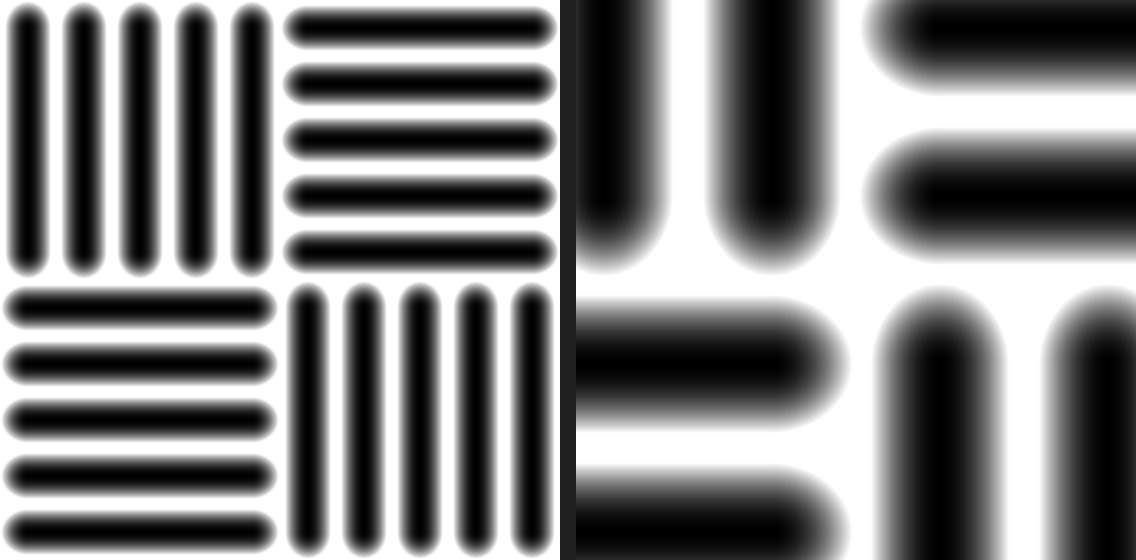
Left: the whole. Right: its middle third, enlarged.
Reproduce this pattern procedurally as a WebGL 2 fragment shader.

```glsl
#version 300 es
precision highp float;
// Basket weave of soft dark bars on white: a checkerboard of tiles whose
// parallel bars turn by a quarter from one tile to the next. Each bar is a
// capsule with elliptical ends, shaded by its squared distance from the axis.

uniform vec2 u_resolution;
out vec4 fragColor;

const float TILES = 2.0;            // tiles across and down the canvas
const float BARS = 5.0;             // bars in each tile
const float BAR_HALF_WIDTH = 0.41;  // in units of the bar spacing
const float CAP_LENGTH = 0.478;     // in units of the bar spacing
const float CAP_INSET = 0.5;        // from tile edge to the cap centre
const vec3 BAR_COLOR = vec3(0.0);
const vec3 GROUND_COLOR = vec3(1.0);

// Squared distance from the bar axis: 0 on the axis, 1 at the outline.
// p.x runs across the bars and p.y along them, in units of the bar spacing.
float barDistanceSquared(vec2 p) {
    float across = fract(p.x) - 0.5;
    float halfAxis = 0.5 * BARS - CAP_INSET;
    float beyondAxis = max(abs(p.y - 0.5 * BARS) - halfAxis, 0.0);
    vec2 d = vec2(across / BAR_HALF_WIDTH, beyondAxis / CAP_LENGTH);
    return dot(d, d);
}

void main() {
    vec2 grid = gl_FragCoord.xy / u_resolution * TILES;
    vec2 tile = floor(grid);
    vec2 local = fract(grid) * BARS;

    // Odd tiles hold upright bars, even tiles hold level ones.
    bool upright = mod(tile.x + tile.y, 2.0) > 0.5;
    vec2 p = upright ? local : local.yx;

    // The shade rises smoothly from the axis and meets the ground at the outline.
    float shade = min(barDistanceSquared(p), 1.0);
    fragColor = vec4(mix(BAR_COLOR, GROUND_COLOR, shade), 1.0);
}
```
